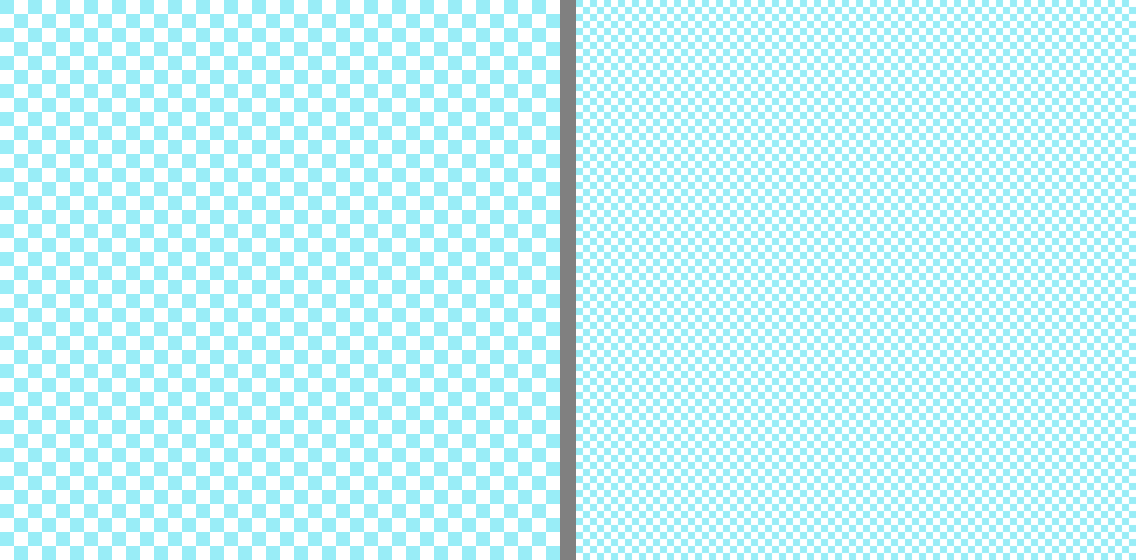
Left, the tile; right, the same tile 2 across and 2 down.
Give the GLSL for this pattern, as a WebGL 1 fragment shader.

```glsl
precision highp float;
// Two-colour checkerboard of flat, square cells, edge to edge.
// Each axis is a square wave averaged over one pixel; the product of
// the two waves picks the colour, giving clean edges at any size.

#define REPEATS 20.0                     // colour pairs per axis
#define AQUA_COLOR vec3(0.60, 0.93, 0.97)
#define WHITE_COLOR vec3(1.0)

uniform vec2 u_resolution;

// Signed distance to the nearest cell edge, in cells: positive in even
// cells, negative in odd ones.
vec2 signedEdgeDistance(vec2 cell) {
  return abs(mod(cell - 0.5, 2.0) - 1.0) - 0.5;
}

// Square wave from -1 to 1 on each axis, box filtered to the pixel.
vec2 smoothSquareWave(vec2 cell, vec2 pixelsPerCell) {
  return clamp(2.0 * signedEdgeDistance(cell) * pixelsPerCell, -1.0, 1.0);
}

void main() {
  vec2 uv = gl_FragCoord.xy / u_resolution;
  float cellsAcross = 2.0 * REPEATS;
  vec2 wave = smoothSquareWave(uv * cellsAcross, u_resolution / cellsAcross);

  // Equal signs give white, opposite signs give aqua.
  float whiteAmount = 0.5 + 0.5 * wave.x * wave.y;
  gl_FragColor = vec4(mix(AQUA_COLOR, WHITE_COLOR, whiteAmount), 1.0);
}
```
